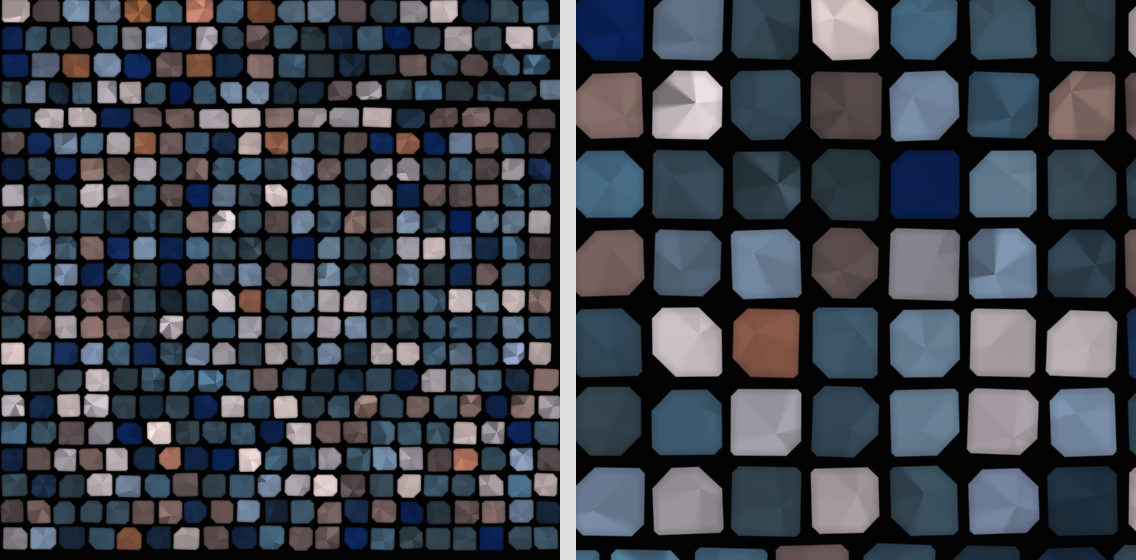
Left, the full canvas; right, a detail of the centre.
Reproduce this pattern procedurally as a Shadertoy shader.

```glsl
// Mosaic of small faceted stones in 21 rows on black grout.
// Each row has its own column count and stretch; every stone is a chamfered
// box with hashed size, tilt, colour and a fan of faintly shaded facets.

float hash(vec2 p) {
    return fract(sin(dot(p, vec2(12.9898, 78.233))) * 43758.5453);
}

// Number of columns (x) and sideways stretch (y) for a row counted from the top
vec2 rowColumns(float row) {
    if (row > 13.5) return vec2(20.0 + 0.9 * mod(row, 2.0), 0.6 * (hash(vec2(row, 3.7)) - 0.5));
    if (row > 4.5) return vec2(21.27, 0.0);
    if (row > 3.5) return vec2(17.07, 0.0);
    if (row > 2.5) return vec2(20.68, 1.0);
    if (row > 0.5 && row < 1.5) return vec2(20.8, 0.9);
    return vec2(18.28, 0.0);
}

// Box with rounded corners, each cut by its own chamfer
float stoneDistance(vec2 p, vec2 halfSize, vec2 id) {
    vec2 q = abs(p) - halfSize;
    vec2 r = q + 0.07;
    float box = length(max(r, 0.0)) + min(max(r.x, r.y), 0.0) - 0.07;
    float h = hash(id + sign(p) * 0.31);
    float cut = 0.05 + 0.25 * h * h;
    return max(box, (q.x + q.y + cut) * 0.707);
}

// Fan of facets around an off-centre apex, from -0.5 to 0.5
float facets(vec2 p, vec2 id) {
    vec2 apex = 0.4 * (vec2(hash(id + 5.1), hash(id + 6.3)) - 0.5);
    float count = 5.0 + floor(4.0 * hash(id + 7.9));
    vec2 q = p - apex;
    float a = (atan(q.y, q.x + 1e-5) / 6.2831853 + 0.5) * count;
    float k = mod(floor(a), count);
    float here = hash(id + 0.37 * k);
    float next = hash(id + 0.37 * mod(k + 1.0, count));
    return mix(here, next, smoothstep(0.65, 1.0, fract(a))) - 0.5;
}

vec3 stoneColour(vec2 id) {
    float pick = hash(id + 1.3);
    float vary = hash(id + 2.9);
    // One row is mostly pale
    if (id.y == 4.0) pick = 0.45 + 0.4 * pick;

    vec3 c;
    if (pick < 0.35) c = mix(vec3(0.17, 0.22, 0.25), vec3(0.24, 0.36, 0.45), vary);
    else if (pick < 0.54) c = mix(vec3(0.03, 0.12, 0.33), vec3(0.11, 0.17, 0.21), vary);
    else if (pick < 0.71) c = mix(vec3(0.52, 0.51, 0.55), vec3(0.79, 0.72, 0.71), vary);
    else if (pick < 0.85) c = mix(vec3(0.29, 0.25, 0.26), vec3(0.48, 0.39, 0.37), vary);
    else if (pick < 0.97) c = mix(vec3(0.34, 0.43, 0.50), vec3(0.47, 0.53, 0.64), vary);
    else c = mix(vec3(0.45, 0.28, 0.18), vec3(0.70, 0.47, 0.41), vary);

    return c * (0.87 + 0.3 * hash(id + 4.7));
}

void mainImage(out vec4 fragColor, in vec2 fragCoord) {
    vec2 uv = fragCoord / iResolution.xy;

    // Rows run downwards, with a slight sag near the top
    float t = (1.0 - uv.y) * 21.24 + 0.085;
    float sag = (t - 3.5) / 1.5;
    t -= 0.1 * exp(-sag * sag);
    float row = floor(t);

    // Columns, stretched differently in each row
    vec2 columns = rowColumns(row);
    float u = columns.x * uv.x + columns.y * sin(3.14159 * uv.x);
    float width = 21.24 / (columns.x + columns.y * 3.14159 * cos(3.14159 * uv.x));
    vec2 id = vec2(floor(u), row);
    vec2 p = vec2((fract(u) - 0.5) * width, fract(t) - 0.5);

    // Looser placement outside the regular middle rows
    float loose = row > 4.5 && row < 13.5 ? 0.02 : 0.07;
    p += loose * (vec2(hash(id + 8.2), hash(id + 9.6)) - 0.5);
    p += 0.08 * (hash(id + 10.4) - 0.5) * vec2(-p.y, p.x);

    vec2 halfSize = vec2(0.5 * width - 0.05, 0.45);
    halfSize -= 0.04 * vec2(hash(id + 11.8), hash(id + 12.5));

    // Thinner stones open dark bands in the upper rows
    if (row == 4.0) halfSize.y = 0.39;
    if (row == 2.0) halfSize.y -= 0.05 * smoothstep(0.5, 0.75, uv.x);
    if (row == 3.0) {
        float thin = smoothstep(0.5, 0.65, uv.x);
        halfSize.y -= 0.06 * thin;
        p.y += 0.07 * thin;
    }

    float d = stoneDistance(p, halfSize, id);
    float edge = 21.24 / iResolution.y;
    float mask = 1.0 - smoothstep(-edge, edge, d);

    // Bare margins at the right and bottom
    mask *= step(id.x + 0.5, floor(columns.x + 0.7)) * step(row, 20.5);

    // Most stones are faintly faceted, a few strongly
    float strength = 0.16 + 0.6 * pow(hash(id + 13.7), 5.0);
    vec3 colour = stoneColour(id) * (1.0 + strength * facets(p, id));
    colour *= 1.0 - 0.12 * smoothstep(-0.12, 0.0, d);

    fragColor = vec4(mix(vec3(0.008), colour, mask), 1.0);
}
```
